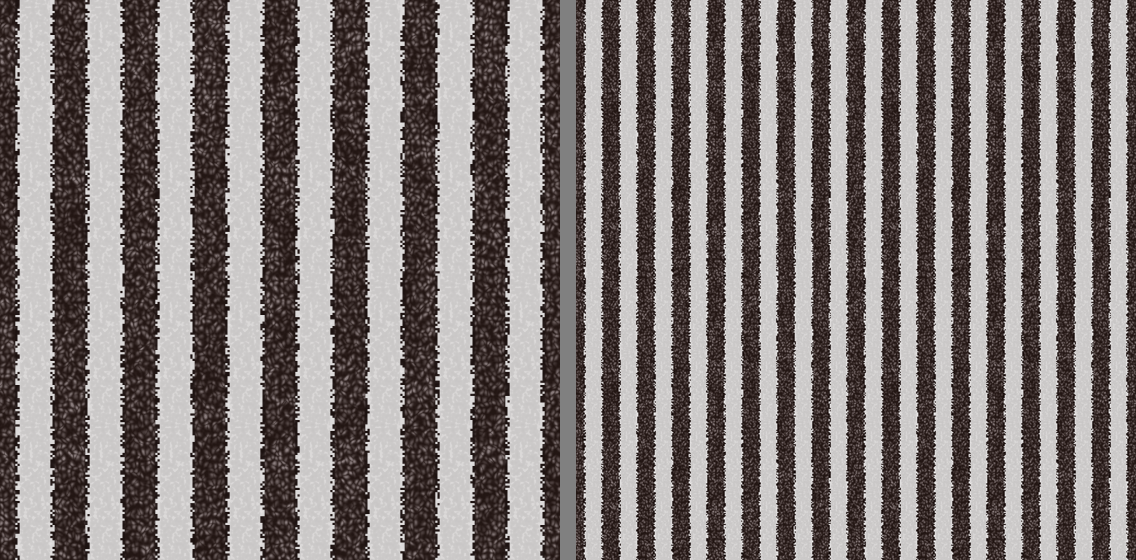
Left, the tile; right, the same tile 2 across and 2 down.
This pattern is drawn by a WebGL 2 fragment shader. Its source:

```glsl
#version 300 es
precision highp float;
// Eight vertical stripes of dark pebbled leather on pale mottled cloth, with finely stitched edges.

uniform vec2 u_resolution;
out vec4 fragColor;

const float STRIPES = 8.0;               // repeats across the canvas
const float LIGHT_HALF = 0.25;           // half width of a pale stripe, in repeats
const float STITCHES = 256.0;            // edge stitches along the canvas
const float RAGGEDNESS = 0.36;           // change of stitch odds per stitch of distance
const vec2 PEBBLES = vec2(116.0, 96.0);  // leather grains across and down
const vec2 CLOTH_CELLS = vec2(96.0);     // cloth mottling cells
const vec2 CLOTH_TILE = vec2(12.0, 24.0);// cells before the cloth repeats
const vec2 WEAR_CELLS = vec2(20.0, 14.0);// broad shading of the leather
const float GRAIN_FALLOFF = 7.0;         // tightness of the gloss on a grain

const vec3 GROOVE = vec3(0.135, 0.085, 0.075);
const vec3 GLOSS = vec3(0.54, 0.49, 0.49);
const vec3 CLOTH = vec3(0.800, 0.791, 0.789);
const vec3 DARK_STITCH = vec3(0.10, 0.06, 0.055);
const vec3 PALE_STITCH = vec3(0.93, 0.92, 0.92);

// Two random values in 0..1 for a whole-number cell
vec2 hash2(vec2 cell, uint seed) {
    uvec2 q = uvec2(cell) * uvec2(1597u, 3571u) + seed * 7919u;
    uint n = q.x ^ (q.y * 2477u);
    n = (n ^ (n >> 15)) * 739391u;
    n = (n ^ (n >> 13)) * 974711u;
    n ^= n >> 16;
    uint m = (n ^ (n >> 11)) * 668265u;
    m ^= m >> 15;
    return vec2(n & 65535u, m & 65535u) / 65535.0;
}

float gradientDot(vec2 cell, vec2 offset, vec2 period, uint seed) {
    float angle = 6.28319 * hash2(mod(cell, period), seed).x;
    return dot(vec2(cos(angle), sin(angle)), offset);
}

// Gradient noise that wraps after period cells
float noise(vec2 p, vec2 period, uint seed) {
    vec2 i = floor(p), f = p - i;
    vec2 w = f * f * f * (f * (f * 6.0 - 15.0) + 10.0);
    vec2 e = vec2(1.0, 0.0);
    float low = mix(gradientDot(i, f, period, seed),
                    gradientDot(i + e.xy, f - e.xy, period, seed), w.x);
    float high = mix(gradientDot(i + e.yx, f - e.yx, period, seed),
                     gradientDot(i + e.xx, f - e.xx, period, seed), w.x);
    return mix(low, high, w.y);
}

// Leather: soft glossy grains of varied brightness, length and lean
vec3 leather(vec2 uv) {
    vec2 p = uv * PEBBLES;
    p += 0.5 * vec2(noise(uv * 56.0, vec2(56.0), 1u), noise(uv * 56.0, vec2(56.0), 2u));
    vec2 base = floor(p);
    float shade = 0.0;
    for (int y = -1; y <= 1; y++) {
        for (int x = -1; x <= 1; x++) {
            vec2 cell = base + vec2(x, y);
            vec2 id = mod(cell, PEBBLES);
            vec2 grain = hash2(id, 4u);
            vec2 d = p - cell - 0.1 - 0.8 * hash2(id, 3u);
            d.x += (grain.y - 0.5) * 1.2 * d.y;
            float bump = exp(-GRAIN_FALLOFF * dot(d, d));
            shade = max(shade, bump * mix(0.3, 1.0, grain.x));
        }
    }
    float wear = noise(uv * WEAR_CELLS, WEAR_CELLS, 5u);
    float fine = noise(uv * 208.0, vec2(208.0), 9u);
    shade = shade * (1.0 + 0.5 * wear) + 0.06 * wear + 0.1 * fine;
    return mix(GROOVE, GLOSS, clamp(shade, 0.0, 1.0));
}

// Cloth: pale flecks over soft grey blotches
vec3 cloth(vec2 uv) {
    vec2 p = uv * CLOTH_CELLS;
    float blotch = noise(p, CLOTH_TILE, 6u);
    float fleck = noise(p * 2.0, CLOTH_TILE * 2.0, 7u);
    float pale = smoothstep(0.05, 0.45, 0.8 * blotch + 0.8 * fleck);
    return CLOTH + 0.045 * pale + 0.02 * blotch + 0.02 * fleck;
}

// Signed distance to the nearest stripe edge in stitches, positive in the cloth
float edgeDistance(float x) {
    return (LIGHT_HALF - abs(fract(x * STRIPES) - 0.5)) * STITCHES / STRIPES;
}

// One stitch is either cloth or leather, at random near the edge
float stitch(vec2 cell) {
    float odds = 0.5 + RAGGEDNESS * edgeDistance((cell.x + 0.5) / STITCHES);
    return step(hash2(mod(cell, STITCHES), 8u).x, odds);
}

// Stitch grid with boundaries smoothed over one pixel
float clothCover(vec2 uv) {
    vec2 p = uv * STITCHES - 0.5;
    vec2 i = floor(p);
    vec2 w = clamp((p - i - 0.5) * u_resolution / STITCHES + 0.5, 0.0, 1.0);
    return mix(mix(stitch(i), stitch(i + vec2(1.0, 0.0)), w.x),
               mix(stitch(i + vec2(0.0, 1.0)), stitch(i + 1.0), w.x), w.y);
}

void main() {
    vec2 uv = gl_FragCoord.xy / u_resolution;
    float edge = 1.0 - smoothstep(0.6, 1.7, abs(edgeDistance(uv.x)));
    vec3 dark = mix(leather(uv), DARK_STITCH, 0.8 * edge);
    vec3 pale = mix(cloth(uv), PALE_STITCH, 0.5 * edge);
    fragColor = vec4(mix(dark, pale, clothCover(uv)), 1.0);
}
```
